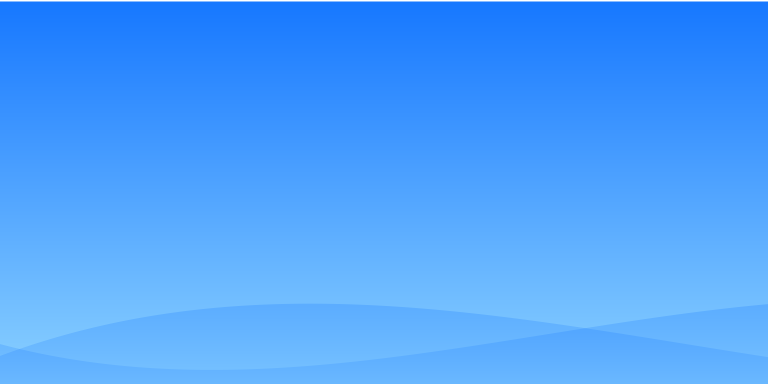
Reproduce this background procedurally as a Shadertoy shader.

```glsl
// Blue vertical gradient with two translucent waves crossing along the bottom.

// Height of a cubic Bezier curve with evenly spaced control points.
float bezier(vec4 heights, float t) {
    float s = 1.0 - t;
    return dot(heights, vec4(s * s * s, 3.0 * s * s * t, 3.0 * s * t * t, t * t * t));
}

// Coverage of the area below an edge, softened over one pixel.
float below(float edge, float y) {
    return clamp((edge - y) * iResolution.y + 0.5, 0.0, 1.0);
}

void mainImage(out vec4 fragColor, in vec2 fragCoord) {
    vec2 uv = fragCoord / iResolution.xy;
    vec3 deepBlue = vec3(0.086, 0.467, 1.0);
    vec3 paleBlue = vec3(0.545, 0.82, 1.0);

    // Sky
    vec3 color = mix(paleBlue, deepBlue, uv.y);

    // Waves, fading towards the bottom
    float opacity = mix(0.15, 0.25, clamp(uv.y / 0.208, 0.0, 1.0));
    float hill = bezier(vec4(0.073, 0.322, 0.173, 0.070), uv.x);
    float valley = bezier(vec4(0.104, -0.073, 0.148, 0.208), uv.x);
    color = mix(color, deepBlue, opacity * below(hill, uv.y));
    color = mix(color, deepBlue, opacity * below(valley, uv.y));

    // Thin white line along the top
    color = mix(vec3(1.0), color, below(0.9961, uv.y));

    fragColor = vec4(color, 1.0);
}
```
